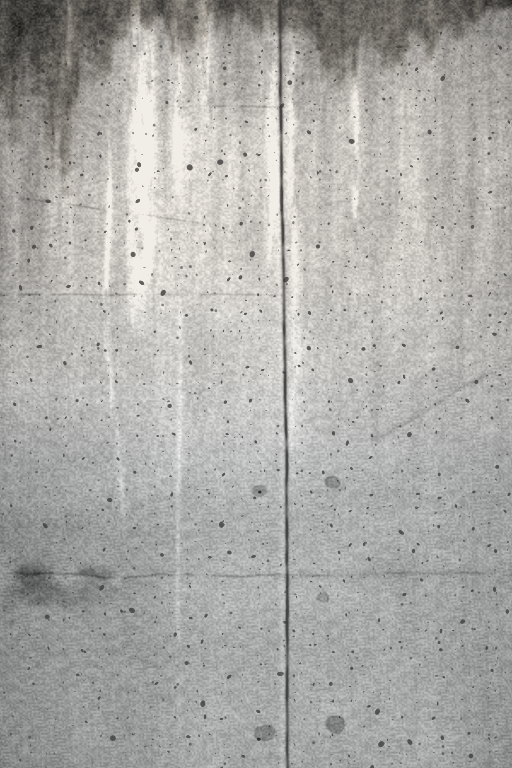
A Shadertoy shader for this texture:

```glsl
// Weathered concrete wall: a soft tonal base, dark drips from the top edge,
// pale lime runs, a vertical panel seam, hairline joints, tie marks and air pits.
// Stretched value noise makes the runs; jittered grid cells scatter the pits.

float hash(vec2 p) {
    return fract(sin(dot(p, vec2(127.1, 311.7))) * 43758.5);
}

float noise(vec2 p) {
    vec2 i = floor(p), f = fract(p);
    f = f * f * (3.0 - 2.0 * f);
    return mix(mix(hash(i), hash(i + vec2(1, 0)), f.x),
               mix(hash(i + vec2(0, 1)), hash(i + vec2(1, 1)), f.x), f.y);
}

float fbm(vec2 p) {
    float sum = 0.0, amp = 0.53;
    for (int i = 0; i < 4; i++) {
        sum += amp * noise(p);
        p = p * 2.03 + 17.3;
        amp *= 0.5;
    }
    return sum;
}

float bump(float v, float centre, float width) {
    float d = (v - centre) / width;
    return exp(-d * d);
}

float span(float v, float a, float b, float soft) {
    return smoothstep(a - soft, a + soft, v) * (1.0 - smoothstep(b - soft, b + soft, v));
}

// One irregular hole in some cells of a grid
float pits(vec2 p, float scale, float density, float radius) {
    vec2 cell = floor(p * scale);
    vec2 d = fract(p * scale) - 0.25 - 0.5 * vec2(hash(cell + 3.1), hash(cell + 7.7));
    float angle = 6.28 * hash(cell + 1.9), size = hash(cell + 5.3);
    d = mat2(cos(angle), sin(angle), -sin(angle), cos(angle)) * d;
    d.y *= 1.0 + hash(cell + 9.2);
    float r = radius * scale * mix(0.45, 1.0, size * size);
    float soft = 0.0013 * scale;
    return step(hash(cell), density) * (1.0 - smoothstep(r - soft, r + soft, length(d)));
}

void mainImage(out vec4 fragColor, in vec2 fragCoord) {
    // p: square units, y downward; t: height fraction from the top
    vec2 p = vec2(fragCoord.x, iResolution.y - fragCoord.y) / iResolution.x;
    float x = p.x, t = 1.0 - fragCoord.y / iResolution.y;

    // Broad light and shade
    float tone = mix(0.64, 0.745, smoothstep(0.0, 0.25, t));
    tone -= 0.075 * smoothstep(0.45, 0.78, t);
    tone += 0.06 * bump(x, 0.47, 0.25) * bump(t, 0.35, 0.35);
    tone -= 0.09 * (1.0 - smoothstep(0.0, 0.3, x)) + 0.08 * smoothstep(0.82, 1.02, x);
    tone -= 0.08 * smoothstep(0.85, 1.05, t) * (0.4 + abs(x - 0.5));
    tone += 0.13 * (fbm(p * vec2(5, 7)) - 0.5);
    tone += 0.05 * bump(x, 0.18, 0.25) * bump(t, 0.52, 0.06);

    // Fine vertical runs, strongest above
    float runs = fbm(vec2(x * 38.0, p.y * 2.6) + 4.0);
    float fineRuns = noise(vec2(x * 120.0, p.y * 5.0));
    float upper = 1.0 - smoothstep(0.2, 0.65, t);
    tone += (0.05 + 0.17 * upper) * (runs - 0.5) + 0.05 * upper * (fineRuns - 0.5);

    // Dark weathering dripping from the top
    float reach = 0.23 * (1.0 - smoothstep(0.12, 0.29, x)) + 0.07 * bump(x, 0.4, 0.12)
                + 0.15 * bump(x, 0.68, 0.12) + 0.06 * bump(x, 0.86, 0.08) + 0.02;
    float ragged = runs + 0.35 * (fbm(p * 45.0) - 0.5);
    float drip = smoothstep(0.32, 0.85, 1.15 - t / reach + 1.1 * (ragged - 0.5));
    tone -= 0.27 * drip * (0.6 + 0.8 * fbm(p * vec2(60, 35)));

    // Pale lime runs: centre, width, top, bottom
    vec4 lime[10] = vec4[10](
        vec4(0.268, 0.022, -0.1, 0.42), vec4(0.295, 0.014, 0.04, 0.38),
        vec4(0.210, 0.007, 0.18, 0.68), vec4(0.345, 0.012, -0.1, 0.25),
        vec4(0.572, 0.012, 0.03, 0.60), vec4(0.690, 0.010, 0.08, 0.38),
        vec4(0.130, 0.014, 0.01, 0.13), vec4(0.405, 0.018, -0.1, 0.16),
        vec4(0.530, 0.013, 0.05, 0.36), vec4(0.350, 0.005, 0.42, 0.93));
    for (int i = 0; i < 10; i++) {
        vec4 s = lime[i];
        float sway = 0.012 * (noise(vec2(p.y * 5.0, s.x * 90.0)) - 0.5);
        sway += i == 2 ? 0.032 * smoothstep(0.48, 0.69, t) : 0.0;
        float run = bump(x, s.x + sway, s.y) * span(t, s.z, s.w, 0.06);
        tone += 0.23 * run * smoothstep(0.2, 0.65, fbm(p * vec2(70, 14) + s.x * 50.0))
              * mix(0.45, 1.0, upper);
    }

    // Damp band and blotches near the lower joint
    float mottled = smoothstep(0.3, 0.75, fbm(p * vec2(16, 24) + 9.0));
    float bandY = 0.748 + 0.012 * (fbm(vec2(x * 9.0, 2.0)) - 0.5);
    tone -= 0.13 * bump(t, bandY, 0.012) * mottled * (1.0 - 0.65 * smoothstep(0.2, 0.5, x));
    tone -= 0.19 * bump(t, 0.765, 0.035) * bump(x, 0.09, 0.13) * mottled;
    tone -= 0.07 * bump(t, 0.87, 0.12) * bump(x, 0.26, 0.1) * (0.5 + runs);
    tone -= 0.05 * bump(t, 0.69, 0.04) * bump(x, 0.2, 0.25);

    // Slanting trowel marks and a curved scratch on the right
    vec2 slant = vec2(x + 0.55 * p.y, p.y - 0.55 * x);
    float trowel = bump(x, 0.83, 0.13) * bump(t, 0.42, 0.13);
    tone += 0.15 * trowel * (fbm(slant * vec2(45, 7)) - 0.45);
    float scratchY = 0.575 - 0.1 * smoothstep(0.68, 1.02, x) + 0.004 * noise(vec2(x * 40.0, 1.0));
    tone -= 0.09 * bump(t, scratchY, 0.003) * span(x, 0.72, 0.96, 0.03);

    // Hairline joints
    float wobble = 0.003 * (fbm(vec2(x * 14.0, 5.0)) - 0.5);
    float broken = smoothstep(0.25, 0.6, noise(vec2(x * 35.0, t * 30.0)));
    tone -= 0.13 * broken * (bump(t, 0.139 + wobble, 0.0015) * span(x, 0.34, 0.55, 0.02)
          + bump(t, 0.384 + wobble, 0.0015) * span(x, -0.1, 0.54, 0.03)
          + bump(t, 0.255 + 0.09 * x + wobble, 0.0015) * span(x, 0.05, 0.4, 0.05)
          + bump(t, bandY, 0.0018) * span(x, 0.02, 0.95, 0.03));

    // Grain and pits
    tone += 0.15 * (noise(p * 300.0) - 0.5) + 0.13 * (fbm(p * vec2(95, 130)) - 0.5);
    float holes = max(pits(p, 17.0, 0.32, 0.0065), pits(p + 0.37, 29.0, 0.28, 0.0045));
    holes = max(holes, 0.75 * pits(p + 0.71, 58.0, 0.26, 0.003));
    tone = mix(tone, 0.24, 0.8 * holes);

    // Round tie marks: centre, radius
    vec3 ties[5] = vec3[5](vec3(0.506, 0.959, 0.012), vec3(0.518, 1.432, 0.018),
        vec3(0.656, 1.415, 0.019), vec3(0.650, 0.941, 0.013), vec3(0.630, 1.168, 0.011));
    for (int i = 0; i < 5; i++) {
        float d = length((p - ties[i].xy) * vec2(1, 1.25)) + 0.006 * (noise(p * 80.0) - 0.5);
        float r = ties[i].z;
        tone -= 0.15 * (1.0 - smoothstep(r - 0.004, r + 0.004, d)) + 0.08 * bump(d, r, 0.003);
    }

    // Panel seam with a pale left lip
    float seamX = mix(0.547, 0.561, smoothstep(0.0, 0.75, t)) + 0.003 * (fbm(vec2(p.y * 22.0, 8.0)) - 0.5);
    float wear = 0.55 + 0.65 * noise(vec2(p.y * 45.0, 3.0));
    tone += 0.06 * bump(x, seamX - 0.009, 0.006);
    tone = mix(tone, 0.22, clamp(wear * bump(x, seamX, 0.0033), 0.0, 0.9));

    // Warm stain above, cool cement below
    tone = clamp(tone, 0.1, 0.93);
    vec3 tint = mix(vec3(1.018, 1.0, 0.972), vec3(0.994, 1.003, 1.0), smoothstep(0.3, 0.65, t));
    tint = mix(tint, vec3(1.04, 1.0, 0.93), 0.7 * drip);
    fragColor = vec4(tone * tint, 1.0);
}
```
